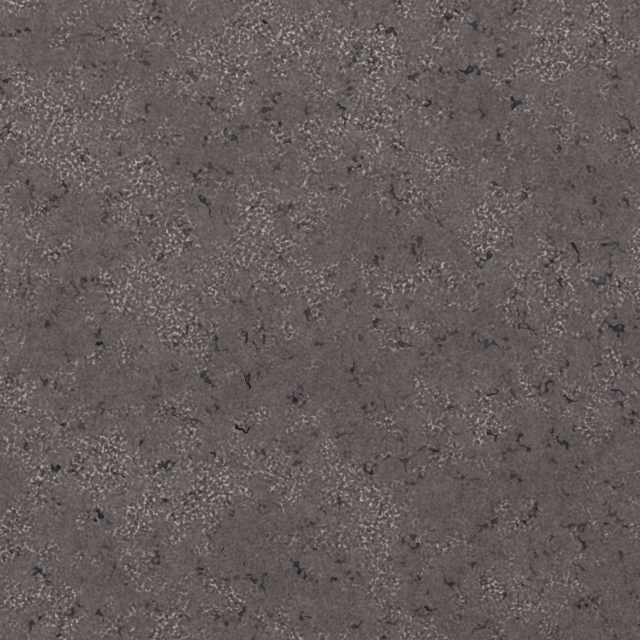
A WebGL 2 fragment shader for this texture:

```glsl
#version 300 es
precision highp float;
// Dark grey engineered stone: a warm grey body with pale mineral grains
// gathered in cloudy clusters by layered gradient noise, broken by short,
// crumbling dark cracks and pits scattered on jittered grids.

uniform vec2 u_resolution;
out vec4 fragColor;

vec2 hash2(vec2 p) {
  vec3 h = fract(p.xyx * vec3(0.1031, 0.1030, 0.0973));
  h += dot(h, h.yzx + 33.33);
  return fract((h.xx + h.yz) * h.zy);
}

float cornerSlope(vec2 cell, vec2 offset) {
  float angle = 6.2832 * hash2(cell + 71.0).x;
  return dot(vec2(cos(angle), sin(angle)), offset);
}

float gradientNoise(vec2 p) {
  vec2 i = floor(p), f = fract(p);
  vec2 u = f * f * f * (f * (f * 6.0 - 15.0) + 10.0);
  vec2 e = vec2(1.0, 0.0);
  return mix(
    mix(cornerSlope(i, f), cornerSlope(i + e, f - e), u.x),
    mix(cornerSlope(i + e.yx, f - e.yx), cornerSlope(i + 1.0, f - 1.0), u.x),
    u.y);
}

vec2 rotate(vec2 p, float angle) {
  float c = cos(angle), s = sin(angle);
  return vec2(c * p.x - s * p.y, s * p.x + c * p.y);
}

float segmentDistance(vec2 p, vec2 a, vec2 b) {
  vec2 ab = b - a;
  float t = clamp(dot(p - a, ab) / dot(ab, ab), 0.0, 1.0);
  return length(p - a - ab * t);
}

// Bent two-armed cracks, one at most per cell; returns their darkness.
float cracks(vec2 p, float cells, float chance, float reach, float halfWidth) {
  vec2 q = p * cells, home = floor(q);
  float ragged = 1.0 + 2.6 * gradientNoise(p * 105.0 + cells);
  float soft = 0.0023 * cells;
  float darkness = 0.0;
  for (int y = -1; y <= 1; y++) {
    for (int x = -1; x <= 1; x++) {
      vec2 cell = home + vec2(x, y);
      vec2 place = hash2(cell + cells);
      vec2 shape = hash2(cell + cells + 37.0);
      vec2 kind = hash2(cell + cells + 113.0);
      if (kind.x > chance) continue;
      vec2 center = cell + 0.15 + 0.7 * place;
      vec2 arm = rotate(vec2(reach * (0.2 + 0.8 * shape.y), 0.0), 6.2832 * shape.x);
      vec2 bend = rotate(arm, 1.6 + 2.6 * kind.y) * (0.4 + 0.6 * place.x);
      float d = min(segmentDistance(q, center, center + arm),
                    segmentDistance(q, center, center + bend));
      // Arms taper away from a thicker core
      float core = 1.0 - 0.6 * smoothstep(0.0, reach, length(q - center));
      float width = halfWidth * cells * ragged * core * (0.7 + 0.6 * place.y);
      float strength = mix(0.4, 1.0, kind.y * kind.y);
      darkness = max(darkness, strength * (1.0 - smoothstep(width - soft, width + soft, d)));
    }
  }
  return darkness;
}

void main() {
  vec2 p = gl_FragCoord.xy / u_resolution.y;

  // Cloudy clusters that leave smooth, rounded patches between them
  float broad = gradientNoise(p * 6.0 + 3.0);
  float cloud = 0.5 * broad
              + 0.55 * gradientNoise(rotate(p, 0.6) * 17.0)
              + 0.6 * gradientNoise(rotate(p, 1.1) * 41.0);
  float cluster = smoothstep(-0.2, 0.45, cloud + 0.1 * (p.y - p.x));

  // Fine crystalline grain
  float grain = 0.8 * gradientNoise(rotate(p, 0.4) * 165.0)
              + 0.65 * gradientNoise(rotate(p, 0.9) * 245.0 + 19.0);
  float pale = smoothstep(-0.04, 0.58, grain) * (0.1 + 0.9 * cluster);
  float dim = smoothstep(0.05, 0.55, -grain) * (0.15 + 0.85 * cluster);

  // Body tone, a little lighter toward the upper left
  vec3 color = vec3(0.384, 0.355, 0.354);
  color += 0.024 * (p.y - 0.5) - 0.014 * (p.x - 0.5);
  color += 0.03 * broad + 0.03 * gradientNoise(p * 27.0 + 8.0);
  color += 0.045 * gradientNoise(rotate(p, 0.2) * 75.0 + 31.0);
  color += 0.07 * gradientNoise(rotate(p, 1.3) * 215.0 + 57.0);
  color += vec3(0.295, 0.292, 0.288) * pale - 0.105 * dim;

  // Dusty dark flecks gathered in small patches
  float dust = smoothstep(0.12, 0.5, gradientNoise(rotate(p, 0.8) * 31.0 + 12.0));
  color -= 0.16 * dust * smoothstep(-0.1, 0.4, gradientNoise(p * 120.0 + 44.0));

  // Cracks and pits, crumpled by two scales of warp, heavier near the bottom
  vec2 warp = vec2(gradientNoise(p * 38.0), gradientNoise(p * 38.0 + 91.0));
  vec2 crumple = vec2(gradientNoise(p * 115.0 + 7.0), gradientNoise(p * 115.0 + 63.0));
  vec2 bent = p + 0.016 * warp + 0.009 * crumple;
  float dark = cracks(bent, 14.0, 0.5, 0.3, 0.0027);
  dark = max(dark, 0.8 * cracks(bent + 0.37, 31.0, 0.22, 0.2, 0.0024));
  dark *= 1.15 - 0.4 * p.y;
  color = mix(color, vec3(0.12, 0.115, 0.12), clamp(dark, 0.0, 1.0));

  fragColor = vec4(color, 1.0);
}
```
